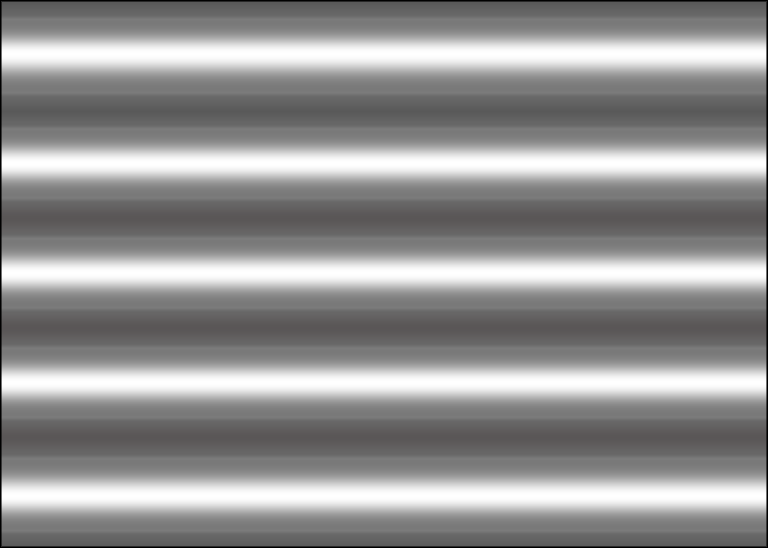
Reproduce this pattern procedurally as a WebGL 1 fragment shader.

```glsl
precision highp float;
// Five horizontal polished metal ribs with white highlights inside a thin black frame.

uniform vec2 u_resolution;

// Grey level of one rib at distance d from its highlight, in rib pitches.
float ribShade(float d) {
  float shoulder = 0.345 + 0.06 * (1.0 - smoothstep(0.34, 0.5, d))
                 + 0.06 * (1.0 - smoothstep(0.31, 0.36, d));
  float ridge = 0.015 * exp(-pow((d - 0.315) / 0.016, 2.0));
  float glow = exp(-pow(d / 0.149, 2.2));
  return mix(shoulder + ridge, 1.0, glow);
}

void main() {
  vec2 uv = gl_FragCoord.xy / u_resolution;
  float down = (1.0 - uv.y) * 5.0;

  // The brightest rib wins, so neighbours join in the dark grooves.
  float shade = 0.0;
  for (int i = 0; i < 5; i++) {
    float rib = float(i);
    float isFirst = 1.0 - step(0.5, rib);
    float isLast = step(3.5, rib);
    float offset = down - (rib + 0.492 + 0.034 * isLast);

    // The first rib is wider below and the last is wider above.
    float below = step(0.0, offset);
    float stretch = 1.0 + 0.12 * isFirst * below + 0.08 * isLast * (1.0 - below);
    shade = max(shade, ribShade(abs(offset) / stretch));
  }

  // Faint warm tint in the three lower grooves.
  float warmth = (1.0 - smoothstep(0.35, 0.43, shade))
               * step(1.5, down) * (1.0 - step(4.5, down));
  vec3 color = vec3(shade) + vec3(0.006, -0.006, -0.005) * warmth;

  // Black frame with a softened inner edge.
  vec2 edge = min(uv, 1.0 - uv) * u_resolution / u_resolution.y;
  float pixel = 1.0 / u_resolution.y;
  float inside = smoothstep(0.0028 - 0.5 * pixel, 0.0028 + 0.5 * pixel,
                            min(edge.x, edge.y));
  gl_FragColor = vec4(color * inside, 1.0);
}
```
